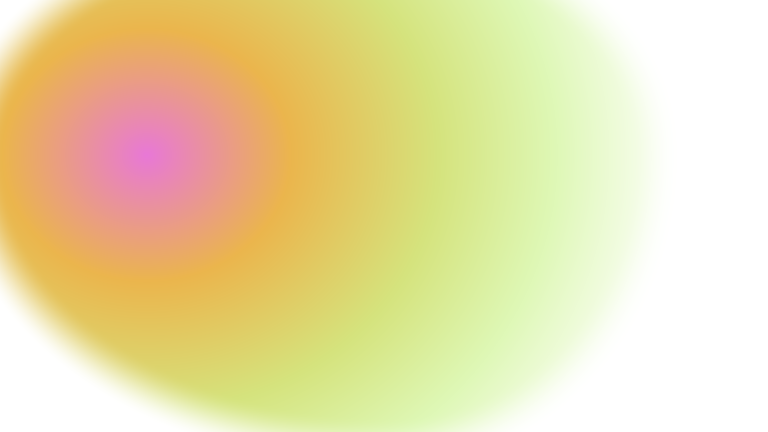
Write a Shadertoy shader that draws this background.

```glsl
// Soft egg-shaped glow on white: pink core through orange and lime to pale mint.

// Lengths are in canvas heights, measured from the lower left.
const vec2  CORE = vec2(0.340, 0.641);      // centre of the colour rings
const vec2  RING_STRETCH = vec2(1.0, 1.14); // rings are slightly flattened
const float LEFT = -0.058;
const float RIGHT = 1.528;
const float TOP = 1.169;
const float BOTTOM = -0.030;
const float WAIST_Y = 0.641;                // height of the widest part
const float CROWN_X = 0.764;                // where the upper edge peaks
const float KEEL_X = 0.903;                 // where the lower edge dips
const float EDGE_BLUR = 0.062;

const vec3 PAPER = vec3(1.0);

// Ring colours, with the radius of each in w.
const int STOP_COUNT = 5;
const vec4 STOPS[STOP_COUNT] = vec4[](
    vec4(0.91, 0.47, 0.84, 0.000),  // pink
    vec4(0.92, 0.71, 0.30, 0.333),  // orange
    vec4(0.835, 0.89, 0.49, 0.675), // lime
    vec4(0.87, 0.97, 0.71, 0.945),  // mint
    vec4(1.00, 1.00, 1.00, 1.250)   // white
);

vec3 ringColor(float radius) {
    vec3 color = STOPS[0].rgb;
    for (int i = 1; i < STOP_COUNT; i++) {
        float t = (radius - STOPS[i - 1].w) / (STOPS[i].w - STOPS[i - 1].w);
        color = mix(color, STOPS[i].rgb, clamp(t, 0.0, 1.0));
    }
    return color;
}

// Approximate signed distance to an egg made of four quarter ellipses.
float eggDistance(vec2 p) {
    bool upper = p.y > WAIST_Y;
    vec2 pivot = vec2(upper ? CROWN_X : KEEL_X, WAIST_Y);
    vec2 corner = vec2(p.x > pivot.x ? RIGHT : LEFT, upper ? TOP : BOTTOM);
    vec2 radii = abs(corner - pivot);
    vec2 q = (p - pivot) / radii;
    float k = length(q);
    return k * (k - 1.0) / max(length(q / radii), 1e-4);
}

void mainImage(out vec4 fragColor, in vec2 fragCoord) {
    vec2 p = fragCoord / iResolution.y;

    // Colour rings around the core
    vec3 glow = ringColor(length((p - CORE) * RING_STRETCH));

    // Blurred outline over the paper
    float cover = 1.0 - smoothstep(-EDGE_BLUR, EDGE_BLUR, eggDistance(p));
    fragColor = vec4(mix(PAPER, glow, cover), 1.0);
}
```
